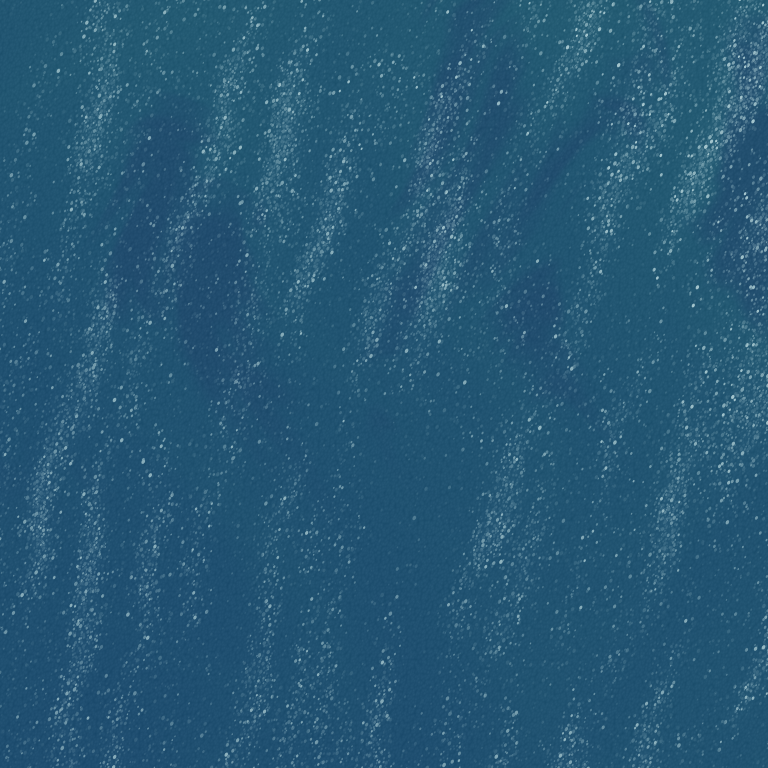
This texture is drawn by a WebGL 2 fragment shader. Its source:

```glsl
#version 300 es
precision highp float;
uniform vec2 u_resolution;
out vec4 outColor;

vec3 hash3(vec2 p) {
  vec3 q = fract(vec3(p.xyx) * vec3(0.1031, 0.1030, 0.0973));
  q += dot(q, q.yxz + 33.33);
  return fract((q.xxy + q.yzz) * q.zyx);
}

// Layered, warped sines: soft irregular patches around zero
float patches(vec2 p) {
  float sum = 0.0, amp = 0.5;
  for (int i = 0; i < 4; i++) {
    p += 0.6 * sin(p.yx * 1.3 + float(i) * 2.1);
    sum += amp * sin(p.x) * cos(p.y + 0.7 * p.x);
    p = mat2(1.5, 1.1, -1.1, 1.5) * p + 3.7;
    amp *= 0.6;
  }
  return sum;
}

// Long soft wisps scattered over stretched, staggered cells
float streaks(vec2 p) {
  float across = p.x - p.y * (0.12 + 0.15 * p.x + 0.05 * p.y);
  across += 0.005 * sin(p.y * 19.0 + p.x * 8.0) + 0.003 * sin(p.y * 43.0 - p.x * 15.0);
  vec2 q = vec2(across * 19.0, p.y * 5.0);
  float column = floor(q.x), sum = 0.0;
  for (int i = -1; i <= 1; i++) {
    float x = column + float(i);
    float y = q.y + 7.0 * hash3(vec2(x, 91.0)).x;
    for (int j = -1; j <= 1; j++) {
      vec2 cell = vec2(x, floor(y) + float(j));
      vec3 h = hash3(cell + 40.0);
      vec2 d = vec2(q.x, y) - cell - h.xy;
      sum += h.z * h.z * exp(-12.0 * d.x * d.x - 3.5 * d.y * d.y);
    }
  }
  return sum;
}

// Cellular specks: x = light of the glints, y = distance to nearest point
vec2 glints(vec2 p, float scale, float density) {
  vec2 q = p * scale, home = floor(q);
  float soft = 0.6 * scale / u_resolution.y;
  float light = 0.0, nearest = 2.0;
  for (int j = -1; j <= 1; j++) {
    for (int i = -1; i <= 1; i++) {
      vec2 cell = home + vec2(i, j);
      vec3 h = hash3(cell + scale);
      vec3 k = hash3(cell + scale + 517.0);
      vec2 d = q - cell - h.xy;
      d = vec2(d.x - 0.25 * d.y, 0.8 * d.y);
      float dist = length(d), radius = mix(0.22, 0.42, k.x);
      float disc = 1.0 - smoothstep(radius - soft, radius + soft, dist);
      float lit = smoothstep(0.0, 0.12, density - h.z);
      light = max(light, disc * lit * (0.16 + 0.84 * k.y * k.y * k.y));
      nearest = min(nearest, dist);
    }
  }
  return vec2(light, nearest);
}

void main() {
  vec2 p = gl_FragCoord.xy / u_resolution;

  // Deep water, greener towards the upper right
  float cloud = patches(p * vec2(9.0, 7.0) + 2.0);
  float tint = 0.02 + 0.62 * p.y + 0.28 * p.x + 0.22 * patches(p * 4.0 + 8.0);
  vec3 color = mix(vec3(0.115, 0.295, 0.435), vec3(0.14, 0.365, 0.45), clamp(tint, 0.0, 1.0));

  // Dim bluish patches, mostly above the middle
  float dim = smoothstep(0.12, 0.6, cloud) * smoothstep(0.25, 0.6, p.y);
  color = mix(color, vec3(0.125, 0.275, 0.42), 0.6 * dim);

  // Glint density follows the wisps and broad calm areas
  float corner = smoothstep(0.9, 1.8, p.x + p.y);
  float calm = smoothstep(-0.5, 0.3, patches(p * 5.0 + 21.0));
  float wisp = streaks(p);
  float density = (0.10 + 0.85 * wisp) * mix(0.45, 1.1, calm);
  vec2 coarse = glints(p, 185.0, density);
  vec2 fine = glints(p, 270.0, density * 1.1);

  // Fine grain, faint haze, then the bright specks
  color += 0.035 * (0.42 - fine.y) + 0.02 * (0.42 - coarse.y);
  color += 0.025 * wisp * calm;
  float light = max(coarse.x * mix(0.85, 1.1, corner), 0.6 * fine.x);
  color = mix(color, vec3(0.64, 0.77, 0.80), min(light, 1.0));
  outColor = vec4(color, 1.0);
}
```
